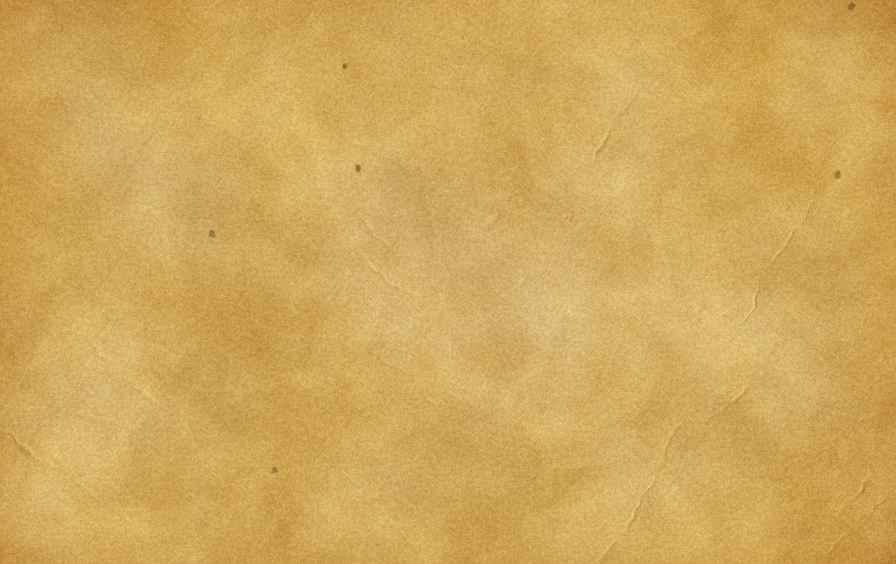
Give the GLSL for this texture, as a Shadertoy shader.

```glsl
#define PAPER vec3(0.820, 0.666, 0.358)
#define TONE_SHIFT vec3(0.066, 0.090, 0.092)
#define HUE_SHIFT vec3(0.005, 0.032, 0.084)
#define EDGE_SHIFT vec3(-0.055, -0.095, -0.100)
#define STAIN vec3(0.36, 0.20, 0.07)
#define BLOTCH_SCALE 3.2
#define GRAIN 0.088
#define MOTTLE 0.036
#define CREASES 20
#define SPECKS 6
#define CREASE_WIDTH 0.0030

vec2 hash2(vec2 p) {
    vec3 q = fract(p.xyx * vec3(0.1031, 0.1030, 0.0973));
    q += dot(q, q.yzx + 33.33);
    return fract((q.xx + q.yz) * q.zy);
}

float cornerSlope(vec2 cell, vec2 offset) {
    float angle = 6.2832 * hash2(cell).x;
    return dot(vec2(cos(angle), sin(angle)), offset);
}

float gradientNoise(vec2 p) {
    vec2 i = floor(p), f = fract(p), e = vec2(1.0, 0.0);
    vec2 u = f * f * f * (f * (f * 6.0 - 15.0) + 10.0);
    return mix(mix(cornerSlope(i, f), cornerSlope(i + e, f - e), u.x),
               mix(cornerSlope(i + e.yx, f - e.yx), cornerSlope(i + 1.0, f - 1.0), u.x), u.y);
}

float fbm(vec2 p) {
    float sum = 0.0, amp = 1.0;
    for (int i = 0; i < 6; i++) {
        sum += amp * gradientNoise(p);
        p = mat2(1.6, 1.2, -1.2, 1.6) * p + 17.3;
        amp *= 0.56;
    }
    return sum;
}

// Lit ridge beside a shaded valley, scattered along wobbling diagonals
float creaseRelief(vec2 p, float aspect) {
    float relief = 0.0;
    float wobble = 0.026 * gradientNoise(p * 11.0) + 0.009 * gradientNoise(p * 45.0);
    float broken = smoothstep(-0.3, 0.3, gradientNoise(p * 22.0 + 5.0));
    for (int i = 0; i < CREASES; i++) {
        vec2 place = hash2(vec2(float(i) + 3.0, 41.0));
        vec2 shape = hash2(vec2(float(i) + 9.0, 73.0));
        float angle = (place.x < 0.5 ? -0.6 : 0.75) + 0.6 * (shape.x - 0.5);
        vec2 d = p - place * vec2(aspect, 1.0);
        vec2 q = vec2(dot(d, vec2(cos(angle), sin(angle))), dot(d, vec2(-sin(angle), cos(angle))));
        float reach = mix(0.07, 0.22, shape.y);
        float taper = 1.0 - smoothstep(0.3, 1.0, abs(q.x) / reach);
        float y = (q.y + wobble) / CREASE_WIDTH;
        float profile = 0.9 * exp(-y * y) - exp(-(y + 1.6) * (y + 1.6));
        float fold = exp(-y * y * 0.012) * y * 0.035;
        relief += taper * mix(0.25, 1.0, shape.x) * (profile * broken + fold);
    }
    return relief;
}

// Few small dark spots of uneven outline
float speckCover(vec2 p, float aspect) {
    float cover = 0.0;
    vec2 ragged = p + 0.005 * vec2(gradientNoise(p * 90.0), gradientNoise(p * 90.0 + 9.0));
    for (int i = 0; i < SPECKS; i++) {
        vec2 place = hash2(vec2(float(i) + 21.0, 11.0));
        float size = hash2(vec2(float(i), 57.0)).x;
        float radius = mix(0.0035, 0.008, size * size);
        float dist = length(ragged - place * vec2(aspect, 1.0));
        cover = max(cover, mix(0.85, 0.4, size) * (1.0 - smoothstep(0.5, 1.2, dist / radius)));
    }
    return cover;
}

void mainImage(out vec4 fragColor, in vec2 fragCoord) {
    vec2 p = fragCoord / iResolution.y;
    float aspect = iResolution.x / iResolution.y;

    // Cloudy ageing in tone and hue
    vec2 warp = 0.13 * vec2(gradientNoise(p * 4.5), gradientNoise(p * 4.5 + 31.0));
    warp += 0.03 * vec2(gradientNoise(p * 14.0), gradientNoise(p * 14.0 + 31.0));
    float tone = fbm((p + warp) * BLOTCH_SCALE + 4.0);
    float hue = fbm((p - warp) * BLOTCH_SCALE * 0.8 + 53.0);
    vec3 color = PAPER + tone * TONE_SHIFT + hue * HUE_SHIFT;

    // Paler heart and toasted border
    vec2 heart = (p - vec2(0.54 * aspect, 0.38)) / vec2(0.42, 0.25);
    color += exp(-dot(heart, heart)) * vec3(0.008, 0.022, 0.055);
    vec2 margin = min(p, vec2(aspect, 1.0) - p);
    float border = exp(-margin.x / 0.07) + 0.6 * exp(-margin.y / 0.05);
    color += EDGE_SHIFT * border * (0.75 + 0.8 * hue);

    // Thin tide marks, rusty patches and cloudy mottling
    float tide = 1.0 - smoothstep(0.0, 0.05, abs(tone + 0.2));
    float patches = smoothstep(0.0, 0.4, gradientNoise(p * 2.6 + 12.0));
    float rust = smoothstep(0.4, 1.1, fbm(p * 8.0 + 91.0));
    color -= (0.35 * tide * patches + 0.6 * rust) * vec3(0.05, 0.09, 0.11);
    color += MOTTLE * fbm((p + 0.4 * warp) * 17.0 + 140.0) * vec3(0.75, 1.0, 1.0);

    // Creases and spots
    color += creaseRelief(p, aspect) * vec3(0.085, 0.092, 0.085);
    color = mix(color, STAIN, speckCover(p, aspect));

    // Fine tooth, turned off the axes, with a slight horizontal fibre
    vec2 turned = mat2(0.8, 0.6, -0.6, 0.8) * p;
    float tooth = 0.55 * gradientNoise(turned * 118.0) + gradientNoise(turned * 263.0 + 7.0);
    float fibre = gradientNoise(p * vec2(45.0, 190.0));
    color += GRAIN * (tooth + 0.25 * fibre) * vec3(0.95, 0.97, 1.0);

    fragColor = vec4(clamp(color, 0.0, 1.0), 1.0);
}
```
